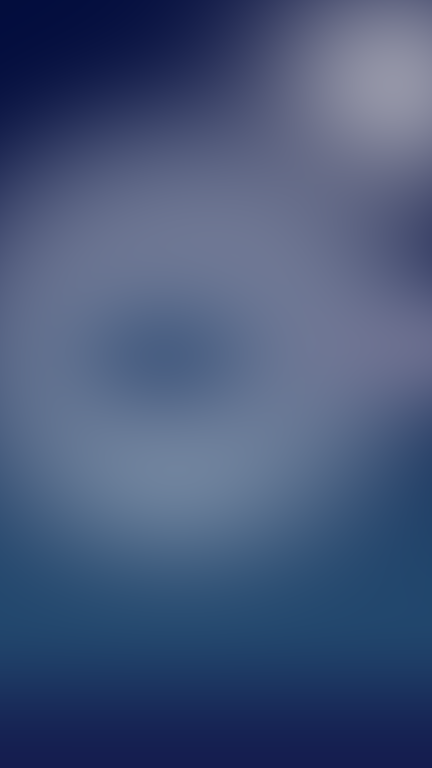
Reproduce this background procedurally as a WebGL 2 fragment shader.

```glsl
#version 300 es
precision highp float;

uniform vec2 u_resolution;
out vec4 fragColor;

#define NIGHT  vec3(0.010, 0.050, 0.240)
#define INDIGO vec3(0.080, 0.115, 0.310)
#define TEAL   vec3(0.130, 0.275, 0.425)
#define MIST_HIGH vec3(0.445, 0.480, 0.590)
#define MIST_LOW  vec3(0.440, 0.510, 0.615)
#define SLATE  vec3(0.285, 0.370, 0.510)
#define MAUVE  vec3(0.490, 0.490, 0.610)
#define PEARL  vec3(0.580, 0.585, 0.655)
#define SHEEN  vec3(0.055, 0.055, 0.045)

// Squared elliptical distance: 1 on the ellipse with the given radii.
float ellipse(vec2 p, vec2 center, vec2 radii) {
    vec2 d = (p - center) / radii;
    return dot(d, d);
}

// Soft falloff that reaches one half on the ellipse.
float glow(vec2 p, vec2 center, vec2 radii) {
    return exp2(-ellipse(p, center, radii));
}

// Flatter centre and firmer rim than glow, also one half on the ellipse.
float plateau(vec2 p, vec2 center, vec2 radii) {
    float d = ellipse(p, center, radii);
    return exp2(-d * d);
}

void main() {
    vec2 uv = gl_FragCoord.xy / u_resolution;

    // Vertical ground: indigo foot, teal band, night sky
    vec3 color = mix(INDIGO, TEAL, smoothstep(0.0, 0.20, uv.y));
    color = mix(color, NIGHT, smoothstep(0.20, 0.72, uv.y));

    // Wide mist, bluer towards the bottom
    vec3 mist = mix(MIST_LOW, MIST_HIGH, smoothstep(0.35, 0.70, uv.y));
    color = mix(color, mist, plateau(uv, vec2(0.42, 0.565), vec2(0.53, 0.27)));

    // Warm haze at the right edge and pale light in the upper corner
    color = mix(color, MAUVE, 0.7 * glow(uv, vec2(1.0, 0.55), vec2(0.30, 0.075)));
    color = mix(color, PEARL, glow(uv, vec2(0.91, 0.89), vec2(0.28, 0.14)));

    // Dark core of the mist with a sheen beneath it
    color = mix(color, SLATE, glow(uv, vec2(0.38, 0.535), vec2(0.19, 0.075)));
    color += SHEEN * glow(uv, vec2(0.39, 0.35), vec2(0.25, 0.08));

    fragColor = vec4(color, 1.0);
}
```
